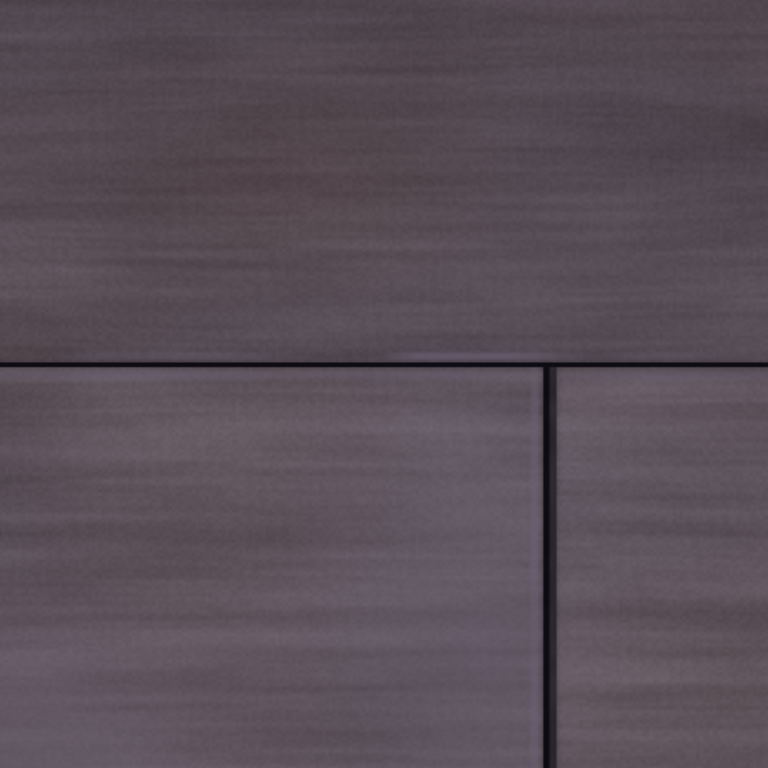
A WebGL 2 fragment shader for this texture:

```glsl
#version 300 es
precision highp float;
// Dusky mauve wood planks: one wide board above two boards split by a dark joint.

#define SEAM_Y 0.525          // height of the horizontal joint
#define SEAM_HALF 0.0030      // half its thickness
#define JOINT_X 0.716         // centre of the vertical joint
#define JOINT_HALF 0.0085     // half its width
#define STREAK_CONTRAST 0.62
#define BLOTCH_CONTRAST 0.50
#define GRAIN_CONTRAST 0.16
#define WOOD_DARK vec3(0.265, 0.222, 0.248)
#define WOOD_LIGHT vec3(0.430, 0.388, 0.428)
#define LAVENDER vec3(0.410, 0.375, 0.450)
#define GAP_BLACK vec3(0.055, 0.045, 0.070)
#define GAP_GREY vec3(0.175, 0.155, 0.185)

uniform vec2 u_resolution;
out vec4 fragColor;

float hash(vec2 p) {
    return fract(sin(dot(p, vec2(127.1, 311.7))) * 43758.5453);
}

float noise(vec2 p) {
    vec2 i = floor(p), f = fract(p);
    f = f * f * (3.0 - 2.0 * f);
    return mix(mix(hash(i), hash(i + vec2(1.0, 0.0)), f.x),
               mix(hash(i + vec2(0.0, 1.0)), hash(i + 1.0), f.x), f.y);
}

float fbm(vec2 p) {
    float sum = 0.0, amp = 0.5;
    for (int i = 0; i < 4; i++) {
        sum += amp * noise(p);
        p = p * 2.03 + 17.3;
        amp *= 0.5;
    }
    return sum / 0.9375;
}

// Antialiased coverage of a band around zero
float band(float d, float halfWidth, float soft) {
    return 1.0 - smoothstep(halfWidth - soft, halfWidth + soft, abs(d));
}

// Wood of one board; lower boards carry broader, bolder streaks
vec3 wood(vec2 p, float board) {
    float lower = min(board, 1.0);
    vec2 q = p + board * vec2(7.3, 3.7);
    q.y += 0.012 * (noise(q * vec2(3.0, 6.0)) - 0.5);

    float broad = noise(q * vec2(2.2, mix(26.0, 38.0, lower)));
    float narrow = noise(q * vec2(4.0, 85.0) + 31.0);
    float hair = noise(q * vec2(9.0, 170.0) + 57.0);
    float streak = mix(0.30, 0.50, lower) * broad + 0.32 * narrow + 0.18 * hair;
    streak -= 0.5 * (mix(0.30, 0.50, lower) + 0.50);
    float blotch = fbm(q * vec2(3.2, 6.5) + 11.0) - 0.5;
    float grain = noise(p * 230.0) - 0.5;

    float tone = mix(0.42, 0.64, lower) + STREAK_CONTRAST * streak
               + BLOTCH_CONTRAST * blotch + GRAIN_CONTRAST * grain;
    tone -= 0.10 * smoothstep(0.75, 1.0, p.y);
    vec3 color = mix(WOOD_DARK, WOOD_LIGHT, clamp(tone, -0.1, 1.15));

    // Warm and cool drifts across the surface
    float drift = noise(q * vec2(2.5, 4.0) + 43.0) - 0.5;
    return color + drift * vec3(0.014, 0.0, -0.014);
}

void main() {
    vec2 p = gl_FragCoord.xy / u_resolution;
    float soft = max(0.0012, 0.75 / min(u_resolution.x, u_resolution.y));
    float seam = p.y - SEAM_Y;
    float joint = p.x - JOINT_X;
    float below = 1.0 - smoothstep(-soft, soft, seam);

    float board = seam > 0.0 ? 0.0 : (joint < 0.0 ? 1.0 : 2.0);
    vec3 color = wood(p, board);

    // Cool sheen in the lower left board
    float leftSide = below * step(joint, 0.0);
    float cornerSheen = 1.0 - smoothstep(0.0, 0.35, length(p * vec2(1.0, 1.2)));
    float sideSheen = exp(-length((p - vec2(0.63, 0.16)) * vec2(7.0, 6.0)));
    color = mix(color, LAVENDER, leftSide * (0.40 * cornerSheen + 0.45 * sideSheen));

    // Worn bevels along the joints
    float wear = smoothstep(0.35, 0.75, noise(vec2(p.x * 7.0, 3.0)));
    float upperPatch = smoothstep(0.48, 0.55, p.x) * (1.0 - smoothstep(0.66, 0.80, p.x));
    float upperBevel = band(seam - 0.011, 0.005, 0.004) * max(0.35 * wear, 0.75 * upperPatch);
    float lowerBevel = band(seam + 0.014, 0.006, 0.005) * (0.25 + 0.3 * wear);
    float sideBevel = leftSide * band(joint + 0.020, 0.005, 0.004)
                    * (0.35 + 0.4 * noise(vec2(5.0, p.y * 18.0)));
    color = mix(color, LAVENDER, max(max(upperBevel, lowerBevel), sideBevel));

    // Soft shade beside the joints
    color *= 1.0 - 0.22 * exp(-abs(seam) / 0.005);
    color *= 1.0 - 0.20 * below * exp(-max(abs(joint) - JOINT_HALF, 0.0) / 0.003);

    // Vertical joint: black on the left, grey wall on the right
    vec3 gap = mix(GAP_BLACK, GAP_GREY, smoothstep(-0.003, 0.002, joint));
    gap *= 0.9 + 0.2 * noise(p * vec2(60.0, 45.0));
    color = mix(color, gap, below * band(joint, JOINT_HALF, soft * 1.4));

    // Horizontal joint
    color = mix(color, GAP_BLACK, band(seam, SEAM_HALF, soft * 1.2));
    fragColor = vec4(clamp(color, 0.0, 1.0), 1.0);
}
```
